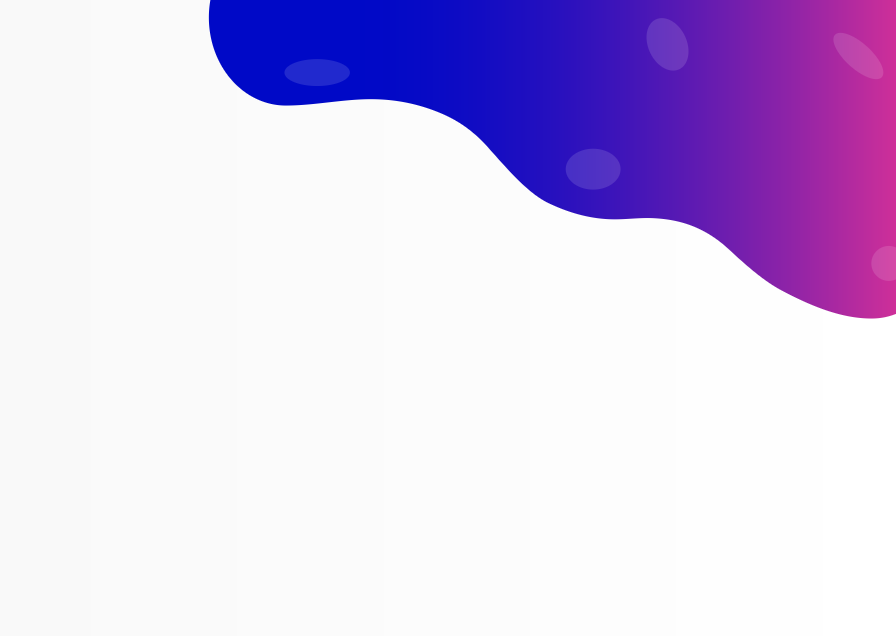
Give the GLSL for this background, as a WebGL 1 fragment shader.

```glsl
precision highp float;
// A wavy blue-to-magenta blob with pale oval spots, hanging over an off-white backdrop.
uniform vec2 u_resolution;

// Approximate signed distance to an ellipse whose first axis is turned by angle.
float ellipse(vec2 p, vec2 center, vec2 radii, float angle) {
    float c = cos(angle), s = sin(angle);
    vec2 q = p - center;
    q = vec2(c * q.x + s * q.y, c * q.y - s * q.x) / radii;
    float k = length(q);
    return (k - 1.0) * (k + 1e-4) / (length(q / radii) + 1e-4);
}

// Signed distance to the wavy lower edge, a cubic spline of (x, depth, slope) knots.
float wave(vec2 p) {
    vec3 knot[11];
    knot[0] = vec3(0.319, 0.1178, 0.0);
    knot[1] = vec3(0.414, 0.1107, 0.0);
    knot[2] = vec3(0.4818, 0.1224, 0.36);
    knot[3] = vec3(0.5443, 0.1641, 1.12);
    knot[4] = vec3(0.612, 0.2266, 0.48);
    knot[5] = vec3(0.6862, 0.2448, 0.0);
    knot[6] = vec3(0.7292, 0.2435, 0.05);
    knot[7] = vec3(0.8138, 0.2786, 0.93);
    knot[8] = vec3(0.8724, 0.3242, 0.53);
    knot[9] = vec3(0.9727, 0.3555, 0.0);
    knot[10] = vec3(1.0, 0.3503, -0.4);

    float depth = knot[0].y, slope = 0.0;
    for (int i = 0; i < 10; i++) {
        vec3 a = knot[i], b = knot[i + 1];
        if (p.x >= a.x) {
            float w = b.x - a.x;
            float t = (p.x - a.x) / w;
            float rise = (b.y - a.y) / w;
            float c2 = 3.0 * rise - 2.0 * a.z - b.z;
            float c3 = a.z + b.z - 2.0 * rise;
            depth = a.y + w * t * (a.z + t * (c2 + t * c3));
            slope = a.z + t * (2.0 * c2 + 3.0 * t * c3);
        }
    }
    return (p.y - depth) / sqrt(1.0 + slope * slope);
}

// Antialiased coverage of a signed distance.
float fill(float d) {
    return clamp(0.5 - d * u_resolution.x, 0.0, 1.0);
}

void main() {
    // Canvas width is one unit; y runs down from the top edge.
    vec2 p = vec2(gl_FragCoord.x, u_resolution.y - gl_FragCoord.y) / u_resolution.x;

    // Backdrop
    vec3 color = vec3(mix(0.976, 1.0, p.x));

    // Blob: a rounded left end joined to the wavy edge
    float cap = ellipse(p, vec2(0.319, 0.0195), vec2(0.0859, 0.0983), 0.0);
    float blob = min(cap, max(wave(p), 0.319 - p.x));

    // Horizontal blue-to-magenta gradient
    float warmth = pow(clamp((p.x - 0.39) / 0.61, 0.0, 1.0), 1.7);
    vec3 paint = mix(vec3(0.0, 0.035, 0.78), vec3(0.81, 0.185, 0.6), warmth);

    // Translucent spots
    float spots = ellipse(p, vec2(0.354, 0.081), vec2(0.0365, 0.015), 0.0);
    spots = min(spots, ellipse(p, vec2(0.745, 0.0495), vec2(0.0307, 0.0215), 1.134));
    spots = min(spots, ellipse(p, vec2(0.958, 0.0625), vec2(0.0352, 0.0143), 0.733));
    spots = min(spots, ellipse(p, vec2(0.662, 0.1888), vec2(0.0306, 0.0228), 0.0));
    spots = min(spots, ellipse(p, vec2(0.992, 0.294), vec2(0.0195), 0.0));
    paint = mix(paint, vec3(1.0), 0.13 * fill(spots));

    gl_FragColor = vec4(mix(color, paint, fill(blob)), 1.0);
}
```
